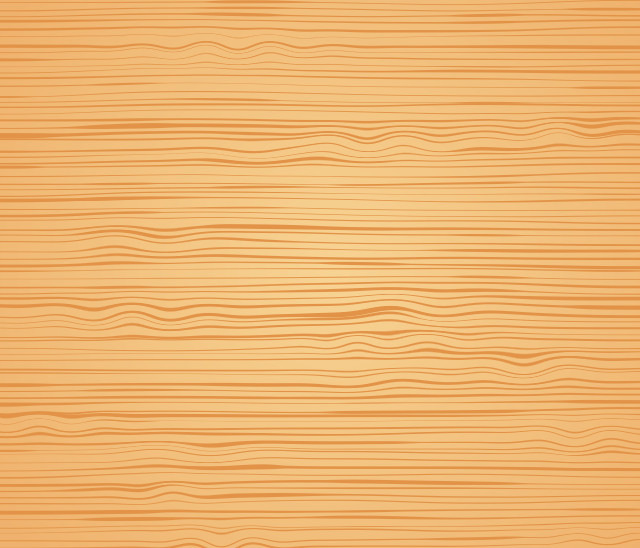
Give the GLSL for this texture, as a WebGL 1 fragment shader.

```glsl
precision highp float;
// Light wood board: fine dark grain lines run across a warm radial glow.
// The lines are jittered rows with swelling widths, drawn in a space that is
// bent by broad noise and by scattered, wavy knots.
uniform vec2 u_resolution;

const float ROWS = 80.0;
const int KNOTS = 18;
const vec3 GLOW_COLOR = vec3(0.968, 0.828, 0.578);
const vec3 EDGE_COLOR = vec3(0.936, 0.700, 0.432);
const vec3 GRAIN_COLOR = vec3(0.886, 0.578, 0.282);

float hash(vec2 p) {
  vec3 q = fract(vec3(p.xyx) * 0.1031);
  q += dot(q, q.yzx + 33.33);
  return fract((q.x + q.y) * q.z);
}

float noise(vec2 p) {
  vec2 cell = floor(p);
  vec2 f = fract(p);
  f = f * f * f * (f * (f * 6.0 - 15.0) + 10.0);
  float low = mix(hash(cell), hash(cell + vec2(1.0, 0.0)), f.x);
  float high = mix(hash(cell + vec2(0.0, 1.0)), hash(cell + 1.0), f.x);
  return mix(low, high, f.y);
}

// Vertical shift caused by one wavy knot, fading out around its centre.
float knotShift(vec2 p, float seed, float aspect) {
  vec2 center = vec2(hash(vec2(seed, 3.0)) * aspect, hash(vec2(seed, 11.0)));
  vec2 radius = vec2(mix(0.07, 0.17, hash(vec2(seed, 19.0))),
                     mix(0.018, 0.034, hash(vec2(seed, 27.0))));
  vec2 d = p - center;
  vec2 scaled = d / radius;
  float wave = cos(d.x * mix(26.0, 52.0, hash(vec2(seed, 35.0))) + seed * 2.4);
  return 0.32 * radius.y * wave * exp(-dot(scaled, scaled));
}

float bend(vec2 p, float aspect) {
  float shift = 0.012 * (noise(p * vec2(2.6, 7.0) + 40.0) - 0.5);
  for (int i = 0; i < KNOTS; i++) {
    shift += knotShift(p, float(i) + 1.0, aspect);
  }
  return p.y + shift;
}

// Half width of a grain line: an own base, slow tapering and rare swellings.
float grainHalfWidth(float x, float row) {
  float base = mix(0.0007, 0.0023, pow(hash(vec2(row, 71.0)), 1.4));
  float taper = mix(0.35, 1.6, noise(vec2(x * 2.8, row + 200.0)));
  float swell = smoothstep(0.74, 1.0, noise(vec2(x * 4.5, row + 400.0)));
  return base * taper + 0.0019 * swell;
}

// Share of a pixel-high span that lies inside a band around zero.
float bandCoverage(float offset, float halfWidth, float pixel) {
  float top = min(offset + 0.5 * pixel, halfWidth);
  float bottom = max(offset - 0.5 * pixel, -halfWidth);
  return clamp((top - bottom) / pixel, 0.0, 1.0);
}

float grain(float x, float y, float pixel) {
  float nearest = floor(y * ROWS);
  float bare = 1.0;
  for (int i = -1; i <= 1; i++) {
    float row = nearest + float(i) + 10.0;
    float jitter = 0.62 * (hash(vec2(row, 53.0)) - 0.5);
    float wander = 0.42 * (noise(vec2(x * 3.4, row + 600.0)) - 0.5);
    float lineY = (row - 10.0 + 0.5 + jitter + wander) / ROWS;
    bare *= 1.0 - bandCoverage(y - lineY, grainHalfWidth(x, row), pixel);
  }
  return 1.0 - bare;
}

vec3 boardColor(vec2 p, float aspect) {
  float radius = length(p - vec2(0.52 * aspect, 0.5));
  return mix(GLOW_COLOR, EDGE_COLOR, clamp(radius / 0.74, 0.0, 1.0));
}

void main() {
  vec2 p = gl_FragCoord.xy / u_resolution.y;
  float aspect = u_resolution.x / u_resolution.y;
  float lines = grain(p.x, bend(p, aspect), 1.0 / u_resolution.y);
  gl_FragColor = vec4(mix(boardColor(p, aspect), GRAIN_COLOR, lines), 1.0);
}
```
